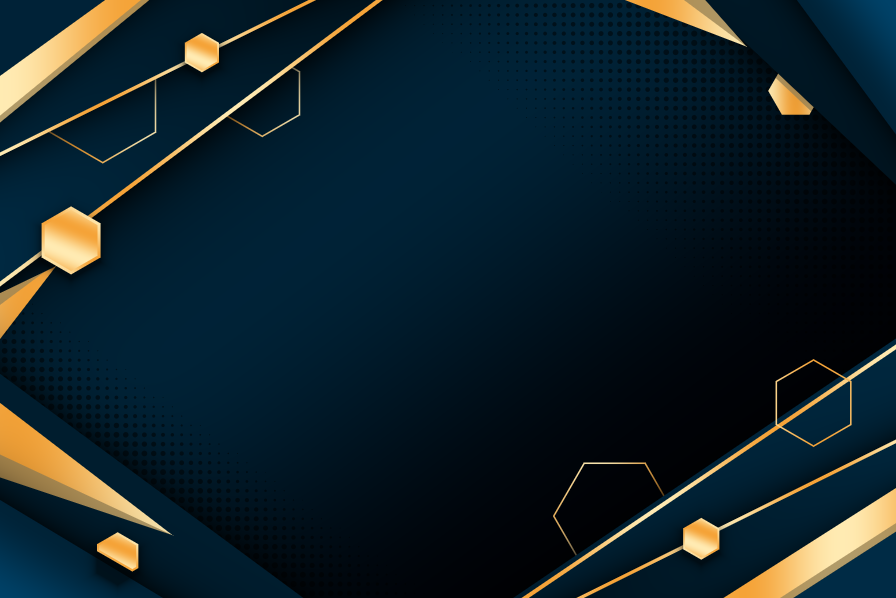
Write a WebGL 1 fragment shader that draws this background.

```glsl
precision highp float;
// Dark navy backdrop with layered corner panels, gold bars, shards and hexagons.
// Signed line distances build the panels; a folded-space hexagon and a
// halftone grid supply the ornaments. Canvas height is 1, width is 1.5.
uniform vec2 u_resolution;

const vec3 NAVY = vec3(0.0, 0.135, 0.215);
const vec3 INK = vec3(0.0, 0.008, 0.025);
const vec3 BLUE = vec3(0.0, 0.26, 0.41);
const vec3 AMBER = vec3(0.96, 0.64, 0.22);
const vec3 CREAM = vec3(1.0, 0.92, 0.70);
const vec3 BRONZE = vec3(0.62, 0.53, 0.34);

// Distance to the line a-b, positive on its left
float side(vec2 p, vec2 a, vec2 b) {
  vec2 d = normalize(b - a);
  return d.x * (p.y - a.y) - d.y * (p.x - a.x);
}

// Inside distance of a counter-clockwise triangle
float triangle(vec2 p, vec2 a, vec2 b, vec2 c) {
  return min(side(p, a, b), min(side(p, b, c), side(p, c, a)));
}

// Inside distance of a hexagon with a vertex on top
float hexagon(vec2 p, float radius) {
  vec2 q = abs(p);
  return 0.866 * radius - max(q.x, 0.5 * q.x + 0.866 * q.y);
}

float cover(float d) {
  return clamp(d * u_resolution.y + 0.5, 0.0, 1.0);
}

vec3 gold(float t) {
  return mix(AMBER, CREAM, 0.5 + 0.5 * cos(6.2832 * t));
}

vec3 shade(vec3 col, float d, float strength, float width) {
  return col * (1.0 - strength * exp(min(d, 0.0) / width));
}

vec3 panel(vec3 col, float d, vec3 fill) {
  return mix(shade(col, d, 0.65, 0.035), fill, cover(d));
}

vec3 stroke(vec3 col, float d, float halfWidth, float t) {
  return mix(col, gold(t), cover(halfWidth - abs(d)));
}

// Gold shape with a bronze facet where facet is positive
vec3 shard(vec3 col, float d, float facet, float t) {
  vec3 metal = mix(gold(t), BRONZE, 0.8 * cover(facet));
  return mix(col, metal, cover(d));
}

// Bevelled gold hexagon, cut where clip is negative
vec3 badge(vec3 col, vec2 p, float radius, float clip) {
  float d = min(hexagon(p, radius), clip);
  float h = p.y / radius;
  col = shade(col, hexagon(p + vec2(0.0, 0.008), radius), 0.5, 0.008);
  col = mix(col, gold(0.5 + 0.35 * h + 0.3 * p.x / radius), cover(d));
  return mix(col, gold(0.6 * h + 0.25 * p.x / radius + 0.25), cover(d - 0.09 * radius));
}

float halftone(vec2 p, float amount) {
  vec2 cell = fract(p / 0.0156) - 0.5;
  return cover(0.0052 * sqrt(amount) - 0.0156 * length(cell)) * step(0.01, amount);
}

void main() {
  vec2 p = gl_FragCoord.xy / u_resolution * vec2(1.5, 1.0);

  // Panel edges, positive toward their corner
  float leftOuter = side(p, vec2(0.0, 0.525), vec2(0.635, 1.0));
  float leftInner = side(p, vec2(0.0, 0.742), vec2(0.523, 1.0));
  float rightOuter = side(p, vec2(1.5, 0.434), vec2(0.859, 0.0));
  float rightInner = side(p, vec2(1.5, 0.262), vec2(0.971, 0.0));
  float lowOuter = side(p, vec2(0.508, 0.0), vec2(0.0, 0.375));
  float lowCorner = side(p, vec2(0.273, 0.0), vec2(0.0, 0.164));
  float topOuter = side(p, vec2(1.172, 1.0), vec2(1.5, 0.691));
  float topCorner = side(p, vec2(1.334, 1.0), vec2(1.5, 0.775));

  // Diagonal backdrop and halftone fields
  float diagonal = dot(vec2(p.x, 1.0 - p.y), vec2(0.6, 0.8));
  vec3 col = mix(NAVY, INK, smoothstep(0.62, 1.3, diagonal));
  col *= 0.8 + 0.2 * smoothstep(0.3, 0.65, diagonal);
  float dots = max(1.0 - smoothstep(0.0, 0.37, -topOuter), 1.0 - smoothstep(0.0, 0.14, -lowOuter));
  col *= 1.0 - 0.5 * halftone(p, dots);

  // Upper left panels, with outlines tucked beneath them
  col = shade(col, leftOuter, 0.3, 0.03);
  col = stroke(col, hexagon(p - vec2(0.439, 0.844), 0.072), 0.0013, p.x * 4.0);
  col = panel(col, leftOuter, mix(NAVY * 1.2, NAVY * 0.75, p.x * 2.0));
  col = stroke(col, hexagon(p - vec2(0.172, 0.83), 0.102), 0.0013, p.x * 4.0);
  col = panel(col, leftInner, mix(NAVY * 1.1, NAVY * 0.6, p.x * 2.0));
  float barLow = side(p, vec2(0.0, 0.795), vec2(0.25, 1.0));
  float barHigh = side(p, vec2(0.0, 0.873), vec2(0.176, 1.0));
  col = shade(col, barLow, 0.5 * cover(leftInner), 0.03);
  col = mix(col, NAVY, cover(barHigh));
  col = shard(col, min(barLow, -barHigh), 0.009 - barLow, 2.2 * p.x);
  float leftShard = triangle(p, vec2(0.094, 0.555), vec2(-0.01, 0.505), vec2(-0.01, 0.42));
  col = shard(col, leftShard, side(p, vec2(0.094, 0.555), vec2(0.0, 0.485)) * -1.0 - 0.004, 0.35 + p.x * 3.0);
  col = stroke(col, leftOuter, 0.0034, p.x * 2.5);
  col = stroke(col, leftInner, 0.0028, p.x * 3.0);

  // Lower right panels
  col = stroke(col, hexagon((p - vec2(1.029, 0.137)).yx, 0.102), 0.0013, p.x * 4.0);
  col = panel(col, rightOuter, mix(NAVY * 0.85, NAVY * 1.15, p.x - 0.5));
  col = panel(col, rightInner, mix(NAVY * 0.6, NAVY * 1.15, (p.x - 1.0) * 2.0));
  float baseHigh = side(p, vec2(1.5, 0.184), vec2(1.211, 0.0));
  float baseLow = side(p, vec2(1.5, 0.111), vec2(1.328, 0.0));
  col = shade(col, baseHigh, 0.4 * cover(rightInner), 0.03);
  col = mix(col, NAVY * 1.25, cover(baseLow));
  col = shard(col, min(baseHigh, -baseLow), baseLow + 0.012, (p.x - 1.41) * 3.0);
  col = stroke(col, side(p, vec2(0.879, 0.0), vec2(1.5, 0.42)), 0.0034, p.x * 2.5 + 0.25);
  col = stroke(col, rightInner, 0.0028, p.x * 3.0 + 0.4);

  // Lower left panels and shard
  col = panel(col, lowOuter, NAVY * 0.85);
  float lowShard = triangle(p, vec2(0.289, 0.105), vec2(-0.01, 0.334), vec2(-0.01, 0.205));
  col = shard(col, lowShard, side(p, vec2(0.0, 0.24), vec2(0.289, 0.105)) * -1.0, 0.45 + p.x * 1.8);
  col = panel(col, lowCorner, mix(NAVY, BLUE, smoothstep(0.0, 0.15, lowCorner)));

  // Upper right panels and shards
  vec2 chip = p - vec2(1.332, 0.848);
  float topShard = triangle(p, vec2(1.25, 0.922), vec2(1.17, 1.012), vec2(1.02, 1.01));
  col = panel(col, topOuter, NAVY * (0.65 + 2.0 * clamp(topOuter, 0.0, 0.2)));
  col = shard(col, topShard, side(p, vec2(1.25, 0.922), vec2(1.145, 1.0)) * -1.0, 0.4 + (p.x - 1.05) * 3.0);
  col = shard(col, min(hexagon(chip.yx, 0.046), -topOuter), topOuter + 0.008, 0.5 + chip.x * 10.0);
  col = panel(col, topCorner, mix(NAVY, BLUE, smoothstep(0.0, 0.13, topCorner)));

  // Hexagons resting on top
  col = stroke(col, hexagon(p - vec2(1.362, 0.326), 0.072), 0.0013, p.x * 4.0);
  col = badge(col, p - vec2(0.338, 0.912), 0.033, 1.0);
  col = badge(col, p - vec2(0.119, 0.598), 0.057, 1.0);
  col = badge(col, p - vec2(1.174, 0.099), 0.035, 1.0);
  col = badge(col, p - vec2(0.197, 0.070), 0.040, side(p, vec2(0.156, 0.082), vec2(0.234, 0.037)));
  gl_FragColor = vec4(col, 1.0);
}
```
